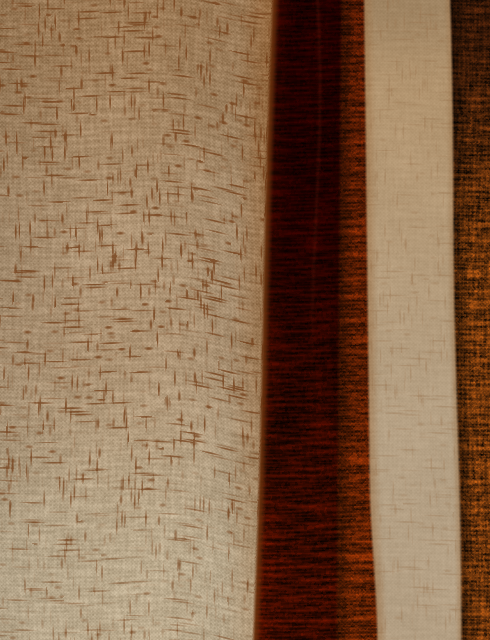
A WebGL 1 fragment shader for this texture:

```glsl
precision highp float;
// Backlit linen curtain: a wide pale panel, a dark fold, a thin brown fold,
// a second pale strip and a brown margin. Fold edges are curves x = f(y);
// stretched cellular noise gives the uneven threads and the slubs.
uniform vec2 u_resolution;

vec2 hash2(vec2 p) {
  return fract(sin(vec2(dot(p, vec2(127.1, 311.7)), dot(p, vec2(269.5, 183.3)))) * 43758.55);
}

// x: distance to the nearest cell point, y: random id of that cell
vec2 cellular(vec2 p) {
  vec2 cell = floor(p), best = vec2(9.0, 0.0);
  for (int j = -1; j <= 1; j++) {
    for (int i = -1; i <= 1; i++) {
      vec2 id = cell + vec2(float(i), float(j));
      float d = length(id + hash2(id) - p);
      if (d < best.x) best = vec2(d, hash2(id + 17.3).x);
    }
  }
  return best;
}

// Sparse dashes: only cells with a high id are inked
float slub(vec2 p, float rarity) {
  vec2 c = cellular(p);
  return smoothstep(0.5, 0.05, c.x) * smoothstep(rarity, 1.0, c.y);
}

float edge(float x, float at, float blur) {
  return smoothstep(at - blur, at + blur, x);
}

void main() {
  vec2 uv = gl_FragCoord.xy / u_resolution;
  float x = uv.x, y = uv.y;

  // Fold edges from left to right
  float e1 = 0.517 + 0.039 * y + 0.002 * sin(y * 6.3);
  float e2 = 0.687 + 0.009 * y;
  float e3 = 0.758 - 0.015 * y + 0.012 * smoothstep(0.25, 0.0, y);
  float e4 = 0.942 - 0.024 * y + 0.002 * sin(y * 9.0);

  // Cloth coordinates; the weft sags where the left panel turns away
  vec2 c = gl_FragCoord.xy / u_resolution.y;
  float turn = smoothstep(0.25, 0.56, x) * (1.0 - edge(x, e1, 0.003));
  c.y += 0.025 * turn * turn + 0.002 * sin(x * 14.0);
  c.x += 0.003 * sin(y * 7.0 + x * 5.0);

  // Weave, thread variation and slubs
  float weave = sin(c.x * 1130.0) * sin(c.y * 1130.0);
  float weft = cellular(c * vec2(16.0, 190.0)).x - 0.45;
  float warp = cellular(c * vec2(200.0, 19.0) + 40.0).x - 0.45;
  float grain = cellular(c * 260.0).y - 0.5;
  float cloud = sin(c.x * 17.0 + 2.0 * sin(c.y * 9.0)) * sin(c.y * 13.0 + sin(c.x * 21.0));
  float slubs = 0.85 * slub(c * vec2(19.0, 210.0) + 7.0, 0.66)
    + 0.85 * slub(c * vec2(210.0, 27.0) + 3.0, 0.72)
    + 0.8 * slub(c * vec2(55.0, 130.0) + 90.0, 0.86)
    + 0.8 * slub(c * vec2(150.0, 40.0) + 60.0, 0.87);
  float thread = 0.07 * weft + 0.05 * warp + 0.04 * grain + 0.022 * weave;

  // Wide pale panel: warm above, paler below, amber beside the fold
  vec3 pale = mix(vec3(0.71, 0.645, 0.535), vec3(0.66, 0.56, 0.44), smoothstep(0.1, 0.5, y));
  pale = mix(pale, vec3(0.59, 0.46, 0.32), smoothstep(0.55, 1.05, y));
  pale *= 1.0 + 0.05 * sin(x * 6.0 - 0.4) * (1.0 - turn);
  pale = mix(pale, vec3(0.56, 0.36, 0.18), 0.6 * smoothstep(-0.075, 0.0, x - e1) * (0.35 + 0.65 * y));
  float focus = mix(0.55, 1.0, smoothstep(0.05, 0.45, y));
  pale += thread * 1.25 + 0.012 * cloud;
  pale = mix(pale, vec3(0.45, 0.24, 0.09), clamp(slubs * focus, 0.0, 0.75));

  // Dark fold with an amber rim and a faint crease
  vec3 dark = mix(vec3(0.23, 0.04, 0.0), vec3(0.125, 0.004, 0.0), smoothstep(0.05, 0.75, y));
  dark *= 1.0 + 0.15 * cloud + 1.3 * weft + 0.5 * grain;
  float crease = 0.645 + 0.008 * sin(y * 8.0 + 1.0);
  dark += vec3(0.06, 0.022, 0.008) * exp(-pow((x - crease) / 0.004, 2.0)) * smoothstep(0.35, 0.65, y);
  dark += vec3(0.05, 0.015, 0.0) * smoothstep(0.05, 0.0, x - e1);
  dark = mix(dark, vec3(0.42, 0.20, 0.05), 0.85 * smoothstep(0.018, 0.002, x - e1));

  // Thin brown fold, shaded at its left side
  vec3 brown = mix(vec3(0.35, 0.12, 0.012), vec3(0.30, 0.09, 0.01), y);
  brown *= mix(0.72, 1.08, smoothstep(0.0, 0.035, x - e2));
  brown *= 1.0 + 1.0 * weft + 0.5 * grain + 0.12 * weave;

  // Second pale strip, softer and out of focus
  vec3 strip = mix(vec3(0.71, 0.63, 0.52), vec3(0.70, 0.58, 0.43), smoothstep(0.2, 1.0, y));
  strip *= 1.0 - 0.1 * smoothstep(0.85, 1.0, y);
  strip = mix(strip, vec3(0.60, 0.42, 0.25), 0.5 * smoothstep(0.025, 0.0, x - e3));
  strip = mix(strip, vec3(0.60, 0.44, 0.28), 0.5 * smoothstep(-0.015, 0.0, x - e4));
  strip += 0.45 * thread + 0.012 * cloud;
  strip = mix(strip, vec3(0.58, 0.42, 0.27), clamp(slubs * 0.35, 0.0, 0.4));

  // Brown margin, dark towards the top
  vec3 margin = mix(vec3(0.41, 0.20, 0.045), vec3(0.21, 0.09, 0.025), smoothstep(0.55, 1.0, y));
  margin *= mix(0.65, 1.05, smoothstep(0.0, 0.035, x - e4));
  margin *= 1.0 + 1.0 * weft + 0.6 * warp + 0.5 * grain + 0.12 * weave - 0.25 * slubs;

  // Layer the folds with softened edges
  vec3 col = mix(pale, dark, edge(x, e1, 0.005));
  col = mix(col, brown, edge(x, e2, 0.005));
  col = mix(col, strip, edge(x, e3, 0.004));
  col = mix(col, margin, edge(x, e4, 0.004));
  gl_FragColor = vec4(clamp(col, 0.0, 1.0), 1.0);
}
```
